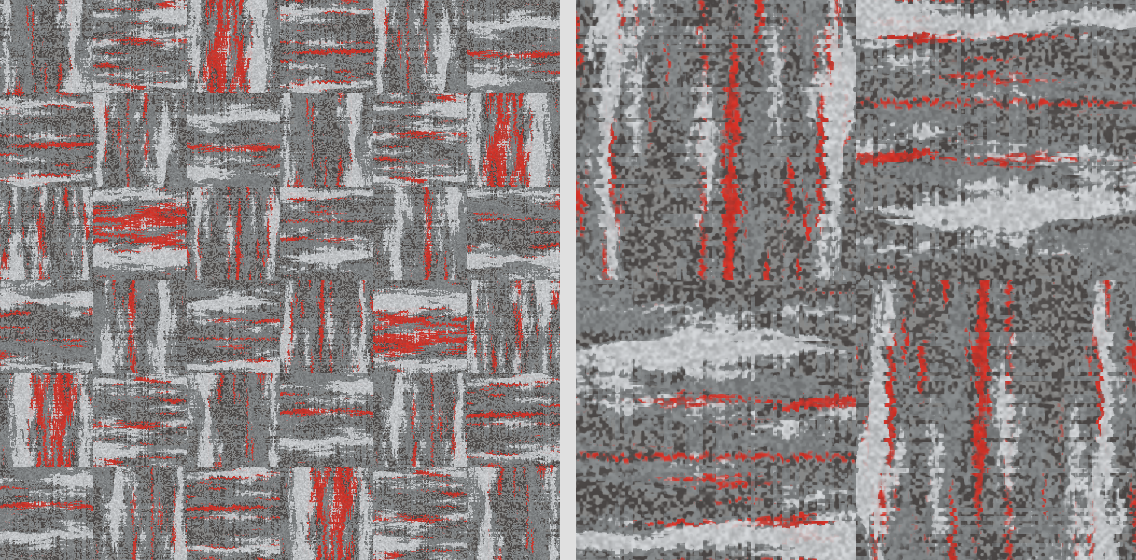
Left, the full canvas; right, a detail of the centre.
Reproduce this texture procedurally as a three.js fragment shader.

```glsl
// Carpet tiles laid quarter-turned: speckled grey pile with frayed white bands and red streaks.
#define REPEATS 6.0        // tiles across and down
#define GRAIN 520.0        // pile tufts across the canvas
#define THREADS 64.0       // woven steps across one tile
#define EDGE 0.009         // edge softness, in tiles
#define WHITE_WIDTH 0.05   // half widths, in tiles
#define RED_WIDTH 0.021
#define RED_BLOCK 0.17
#define DARK vec3(0.285, 0.27, 0.265)
#define ASH vec3(0.535, 0.535, 0.53)
#define GREY vec3(0.52, 0.54, 0.55)
#define WHITE vec3(0.78, 0.79, 0.80)
#define RED vec3(0.81, 0.19, 0.15)

varying vec2 vUv;

float hash(vec2 p) {
  vec3 q = fract(vec3(p.xyx) * 0.1031);
  q += dot(q, q.yzx + 33.33);
  return fract((q.x + q.y) * q.z);
}

float noise(vec2 p) {
  vec2 i = floor(p), f = fract(p);
  f = f * f * (3.0 - 2.0 * f);
  return mix(mix(hash(i), hash(i + vec2(1.0, 0.0)), f.x),
             mix(hash(i + vec2(0.0, 1.0)), hash(i + vec2(1.0, 1.0)), f.x), f.y);
}

// Ragged band along x that swells and dies out: positive inside, negative outside
float streak(vec2 s, float centre, float halfWidth, float seed) {
  float swell = noise(vec2(s.x * 3.2, seed)) - 0.5;
  float drift = noise(vec2(s.x * 2.0, seed + 9.3)) - 0.5;
  float fray = noise(s * vec2(7.0, 34.0) + seed) - 0.5;
  return halfWidth * (0.75 + 2.4 * swell) + fray * (0.02 + 1.4 * halfWidth)
       - abs(s.y - centre - 0.035 * drift);
}

// Coverage of a field, with its edge broken up by the pile
float cover(float field, float grain) {
  return smoothstep(-EDGE, EDGE, field + 0.014 * (grain - 0.5));
}

void main() {
  vec2 cell = floor(vUv * REPEATS);
  vec2 p = fract(vUv * REPEATS);

  // Six designs shifted from row to row; the lower half is turned around
  float design = cell.x - 3.0 - 3.0 * cell.y - floor(cell.y * 0.5);
  bool turned = cell.y < REPEATS * 0.5;
  design = mod(turned ? -design : design, 6.0);
  design = mod(floor(design + 0.5), 6.0);
  if (turned) p = 1.0 - p;

  // Strip space: x along the bands, y across them
  bool upright = mod(cell.x + cell.y, 2.0) > 0.5;
  vec2 s = upright ? vec2(1.0 - p.y, p.x) : vec2(p.x, 1.0 - p.y);
  float seed = design * 17.0 + 5.37;
  bool block = design < 0.5;

  // Stepped threads, crossing and following the bands
  float crossing = hash(vec2(floor(s.x * THREADS), seed)) - 0.5;
  float following = hash(vec2(floor(s.y * THREADS), seed + 3.0)) - 0.5;
  s += vec2(0.14 * following, 0.022 * crossing);

  // Pile
  float grain = smoothstep(0.22, 0.78, noise(vUv * GRAIN));
  float tuft = noise(vUv * GRAIN * 0.8 + 71.0);
  float wear = noise(s * vec2(3.0, 11.0) + seed + 40.0);
  vec3 color = mix(DARK, ASH, clamp(grain + 0.3 * (wear - 0.5), 0.0, 1.0));

  // White bands near both sides, with short loose patches
  float white = -1.0;
  for (int i = 0; i < 2; i++) {
    float k = float(i);
    float jitter = block ? 0.1 : hash(vec2(seed, k + 2.0));
    float centre = mix(0.07, 0.73, k) + 0.2 * jitter;
    float halfWidth = WHITE_WIDTH * (block ? 1.6 : 1.0);
    white = max(white, streak(s, centre, halfWidth, seed + 31.0 * k));
  }
  float patches = 0.7 * noise(s * vec2(3.0, 12.0) + seed + 12.0)
                + 0.3 * noise(s * vec2(16.0, 46.0) + seed);
  white = max(white, 0.14 * (patches - 0.73));
  white += 0.02 * crossing;

  // Plain grey patches, also fringing the white
  float grey = 0.65 * noise(s * vec2(2.5, 9.0) + seed + 23.0)
             + 0.35 * noise(s * vec2(9.0, 40.0) + seed);
  grey = max(0.12 * (grey - 0.58), white + 0.03 + 0.04 * crossing);

  // Red: one main streak or torn block, a thin line and gated flecks
  float redCentre = block ? 0.42 : 0.42 + 0.24 * hash(vec2(seed, 8.0));
  float red = streak(s, redCentre, block ? RED_BLOCK : RED_WIDTH, seed + 5.0);
  float tears = noise(s * vec2(4.5, 24.0) + seed + 33.0);
  if (block) red = min(red + 0.09, 0.12 * (0.64 - tears));
  float lineCentre = 0.1 + 0.8 * hash(vec2(seed, 14.0));
  float lineBreak = 0.016 * (noise(vec2(s.x * 5.0, seed + 55.0)) - 0.3);
  red = max(red, min(lineBreak, 0.006 - abs(s.y - lineCentre)));
  float gate = noise(s * vec2(1.5, 4.0) + seed + 61.0) - 0.5;
  float flecks = noise(s * vec2(3.5, 36.0) + seed + 80.0) + 0.5 * gate;
  red = max(red, 0.1 * (flecks - 0.91));

  // Layers
  float shade = 0.91 + 0.18 * tuft;
  color = mix(color, GREY * shade, 0.72 * cover(grey, grain));
  color = mix(color, RED * shade, cover(red, grain) * (0.8 + 0.2 * grain));
  color = mix(color, WHITE * shade, cover(white, grain) * (0.82 + 0.18 * grain));
  gl_FragColor = vec4(color, 1.0);
}
```
